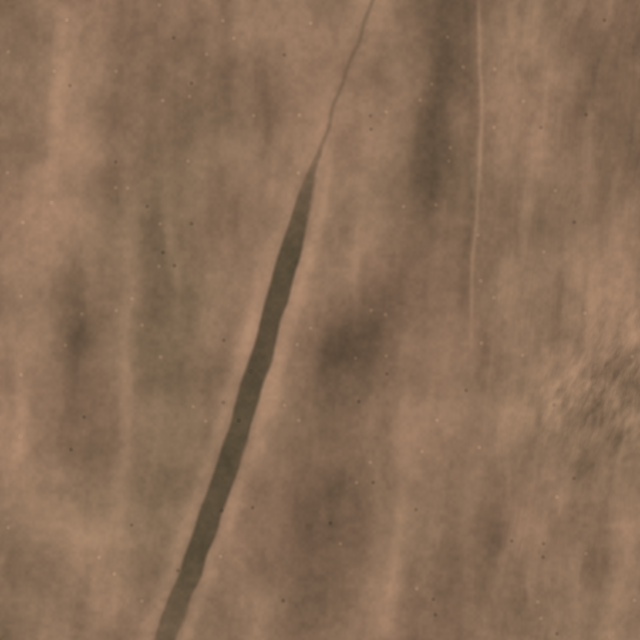
Write a WebGL 2 fragment shader that draws this texture.

```glsl
#version 300 es
precision highp float;

#define DARK_SOIL vec3(0.41, 0.33, 0.26)
#define PALE_SOIL vec3(0.64, 0.51, 0.41)
#define OLIVE_TINT vec3(-0.03, -0.004, -0.012)
#define BASE_TONE 0.57
#define MOTTLE 0.75
#define STREAKS 0.26
#define GRAIN 0.13
#define FURROW_WIDTH 0.0145
#define SPINDLE_COUNT 22

uniform vec2 u_resolution;
out vec4 fragColor;

float hash(vec2 p) {
    vec3 q = fract(vec3(p.xyx) * 0.1031);
    q += dot(q, q.yzx + 33.33);
    return fract((q.x + q.y) * q.z);
}

// Signed value noise, -1 to 1
float noise(vec2 p) {
    vec2 cell = floor(p), f = fract(p);
    f = f * f * (3.0 - 2.0 * f);
    float low = mix(hash(cell), hash(cell + vec2(1, 0)), f.x);
    float high = mix(hash(cell + vec2(0, 1)), hash(cell + vec2(1, 1)), f.x);
    return 2.0 * mix(low, high, f.y) - 1.0;
}

float fbm(vec2 p) {
    float sum = 0.0, weight = 0.5;
    for (int i = 0; i < 4; i++) {
        sum += weight * noise(p);
        p = mat2(1.9, 0.3, -0.3, 1.9) * p + 17.3;
        weight *= 0.5;
    }
    return sum;
}

// Soft oval, sheared sideways by lean
float smudge(vec2 p, vec2 centre, vec2 radius, float lean) {
    vec2 q = p - centre;
    q.x -= lean * q.y;
    q /= radius;
    return exp(-dot(q, q));
}

// Faint upright streaks, pale or dark, scattered over the ground
float spindles(vec2 p) {
    float sum = 0.0;
    for (int i = 0; i < SPINDLE_COUNT; i++) {
        float k = float(i) + 1.0;
        vec2 centre = vec2(fract(k * 0.618), hash(vec2(k, 4.0)));
        vec2 radius = vec2(mix(0.008, 0.03, hash(vec2(k, 9.0))), mix(0.05, 0.16, hash(vec2(k, 2.0))));
        float side = mod(k, 2.0) * 2.0 - 1.0;
        sum += 0.2 * side * smudge(p, centre, radius, 0.25 * (hash(vec2(k, 7.0)) - 0.4));
    }
    return sum;
}

// Sparse round pebbles, one candidate per cell
float pebbles(vec2 p) {
    vec2 g = p * 42.0, cell = floor(g);
    vec2 centre = 0.3 + 0.4 * vec2(hash(cell + 3.1), hash(cell + 8.7));
    float present = step(0.93, hash(cell + 51.0));
    float spot = 1.0 - smoothstep(0.04, 0.2, length(fract(g) - centre));
    return present * spot * (hash(cell + 23.0) > 0.35 ? 0.3 : -0.35);
}

void main() {
    vec2 uv = gl_FragCoord.xy / u_resolution;
    vec2 p = uv + 0.016 * vec2(fbm(uv * 9.0), fbm(uv * 9.0 + 40.0));

    // Mottled ground with upright drag marks
    vec2 leaning = vec2(p.x - 0.1 * p.y, p.y);
    float tone = BASE_TONE + MOTTLE * 0.55 * fbm(leaning * vec2(10.0, 3.5));
    tone += MOTTLE * 0.4 * fbm(uv * 17.0 + 9.0);
    float rightSide = smoothstep(0.68, 0.85, uv.x);
    tone += STREAKS * (0.5 + 0.6 * rightSide) * fbm(leaning * vec2(58.0, 9.0));
    tone += spindles(p);

    // Shaded hollows
    float olive = smudge(p, vec2(0.27, 0.48), vec2(0.075, 0.33), 0.05);
    tone -= 0.3 * olive;
    tone -= 0.65 * smudge(p, vec2(0.535, 0.45), vec2(0.055, 0.09), 0.35);
    tone -= 0.65 * smudge(p, vec2(0.117, 0.49), vec2(0.03, 0.12), 0.05);
    tone -= 0.6 * smudge(p, vec2(0.685, 0.86), vec2(0.045, 0.24), 0.12);
    tone -= 0.4 * smudge(p, vec2(0.775, 0.14), vec2(0.032, 0.2), -0.05);
    tone -= 0.4 * smudge(p, vec2(0.53, 0.17), vec2(0.08, 0.12), 0.2);

    // Pale rises
    tone += 0.35 * smudge(p, vec2(0.11, 0.85), vec2(0.045, 0.2), -0.1);
    tone += 0.35 * smudge(p, vec2(0.195, 0.4), vec2(0.013, 0.2), 0.02);
    tone += 0.4 * smudge(p, vec2(0.125, 0.17), vec2(0.045, 0.08), -0.2);

    // Crumbled patch
    float crumbled = smudge(p, vec2(0.95, 0.4), vec2(0.1, 0.12), 0.3);
    tone += crumbled * (0.15 + 0.75 * fbm(vec2(uv.x - 0.4 * uv.y, uv.y) * vec2(75.0, 38.0)));

    // Thin ridge at the edge of the right field
    float ridge = uv.x - 0.742 + 0.008 * sin(5.0 * uv.y) - 0.004 * noise(vec2(uv.y * 12.0, 2.0));
    float ridgeSpan = smoothstep(0.38, 0.6, uv.y);
    tone += 0.3 * ridgeSpan * exp(-pow(ridge / 0.004, 2.0));
    tone -= 0.16 * ridgeSpan * exp(-pow((ridge + 0.014) / 0.011, 2.0));

    // Slanting furrow with pale banks
    float across = uv.x - 0.262 - 0.32 * uv.y + 0.007 * sin(7.0 * uv.y - 3.7);
    across += 0.003 * noise(uv * 30.0);
    float body = 1.0 - smoothstep(0.58, 0.8, uv.y);
    float width = 0.003 + FURROW_WIDTH * body;
    float bank = (abs(across) - width - 0.014) / 0.014;
    tone += (0.1 + 0.2 * body) * exp(-bank * bank);
    float depth = mix(0.35, 0.93, body) * mix(0.55, 1.0, smoothstep(0.0, 0.14, uv.y));
    float furrow = depth * (1.0 - smoothstep(width - 0.004, width + 0.004, abs(across)));
    tone = mix(tone, -0.2 + 0.15 * fbm(uv * vec2(40.0, 14.0)), furrow);

    // Fine grain and stones
    tone += GRAIN * (0.6 * noise(uv * 95.0) + 0.4 * noise(uv * 190.0));
    tone += pebbles(uv);

    vec3 colour = mix(DARK_SOIL, PALE_SOIL, clamp(tone, -0.3, 1.2));
    colour += OLIVE_TINT * (0.6 * olive + 0.9 * furrow + 0.5 * fbm(uv * 6.0 + 70.0));
    fragColor = vec4(colour, 1.0);
}
```
